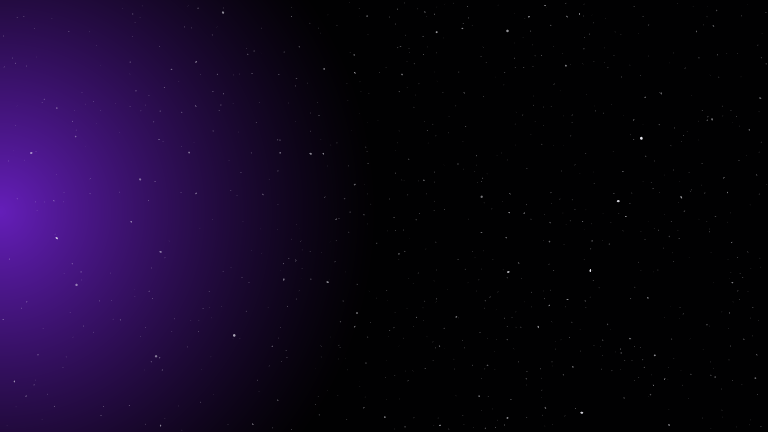
Reproduce this background procedurally as a WebGL 1 fragment shader.

```glsl
precision highp float;
// Night sky: a violet glow at the left edge fading into black, strewn with small stars.

uniform vec2 u_resolution;

#define GLOW_CENTER vec2(0.0, 0.51)
#define GLOW_COLOR vec3(0.39, 0.115, 0.72)
#define GLOW_RADIUS 0.88
#define GLOW_FALLOFF 1.3
#define SKY_COLOR vec3(0.004, 0.003, 0.006)
#define STAR_COLOR vec3(0.93, 0.93, 0.96)
#define STAR_LAYERS 3
#define COARSE_CELLS 10.0
#define LAYER_SCALE 2.1
#define STAR_RADIUS 0.0034
#define LEFT_DENSITY 0.45

vec2 hash2(vec2 p) {
  vec3 q = fract(p.xyx * vec3(0.1031, 0.1030, 0.0973));
  q += dot(q, q.yzx + 33.33);
  return fract((q.xx + q.yz) * q.zy);
}

// One jittered star per occupied grid cell; all lengths are in canvas heights.
float starLayer(vec2 p, float cells, float radius, float chance, float dimmest, float seed) {
  vec2 cell = floor(p * cells);
  vec2 key = cell + seed;
  vec2 place = hash2(key);
  vec2 traits = hash2(key + 71.7);
  vec2 shape = hash2(key + 153.1);

  vec2 center = (cell + 0.5 + 0.7 * (place - 0.5)) / cells;
  float aspect = u_resolution.x / u_resolution.y;
  float density = mix(LEFT_DENSITY, 1.0, smoothstep(0.2, 0.6, center.x / aspect));
  float present = step(traits.x, chance * density);

  // Slightly stretched speck at a random angle
  float angle = 6.2832 * shape.x;
  vec2 axis = vec2(cos(angle), sin(angle));
  vec2 offset = p - center;
  vec2 local = vec2(dot(offset, axis), dot(offset, vec2(-axis.y, axis.x)));
  local.y *= 1.0 + 0.8 * shape.y;

  float size = radius * mix(0.65, 1.0, traits.y);
  float coverage = clamp((size - length(local)) * u_resolution.y + 0.5, 0.0, 1.0);
  return present * coverage * mix(dimmest, 1.0, traits.y * traits.y);
}

float starField(vec2 p) {
  float light = 0.0;
  float cells = COARSE_CELLS;
  float radius = STAR_RADIUS;
  float brightness = 1.0;
  float chance = 0.17;
  for (int i = 0; i < STAR_LAYERS; i++) {
    float seed = 17.0 + 39.0 * float(i);
    light += brightness * starLayer(p, cells, radius, chance, 0.4, seed);
    // Finer layers hold more, smaller and dimmer stars
    cells *= LAYER_SCALE;
    radius *= 0.62;
    brightness *= 0.62;
    chance += 0.06;
  }
  return min(light, 1.0);
}

void main() {
  vec2 p = gl_FragCoord.xy / u_resolution.y;

  // Radial glow
  float distanceRatio = length(p - GLOW_CENTER) / GLOW_RADIUS;
  float glow = pow(max(1.0 - distanceRatio, 0.0), GLOW_FALLOFF);
  vec3 color = SKY_COLOR + GLOW_COLOR * glow;

  // Stars
  color = mix(color, STAR_COLOR, starField(p));
  gl_FragColor = vec4(color, 1.0);
}
```
